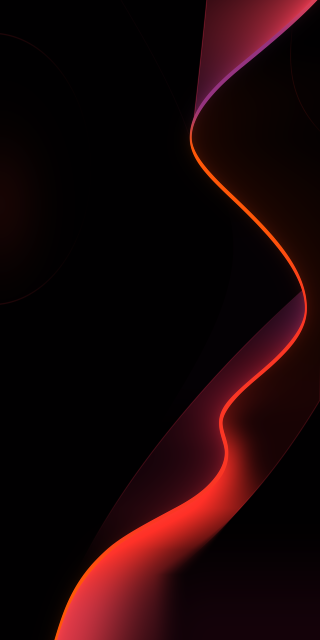
Give the GLSL for this background, as a Shadertoy shader.

```glsl
// Glowing red and violet ribbon winding down a near-black backdrop with faint arcs.

const vec3 EMBER = vec3(0.94, 0.18, 0.14);
const vec3 ROSE = vec3(0.74, 0.19, 0.24);
const vec3 ORANGE = vec3(1.00, 0.34, 0.03);
const vec3 VIOLET = vec3(0.58, 0.20, 0.50);
const vec3 WINE = vec3(0.34, 0.06, 0.10);
const vec3 PLUM = vec3(0.24, 0.08, 0.18);

// Knots hold (height, x, slope); the result is (x, slope) of the cubic between two.
vec2 cubic(float y, vec3 a, vec3 b) {
    float h = b.x - a.x;
    float t = clamp((y - a.x) / h, 0.0, 1.0);
    float c = a.z * h, d = b.z * h, e = b.y - a.y;
    float k2 = 3.0 * e - 2.0 * c - d, k3 = c + d - 2.0 * e;
    return vec2(a.y + t * (c + t * (k2 + t * k3)),
                (c + t * (2.0 * k2 + 3.0 * t * k3)) / h);
}

// Main ribbon edge from the bottom to the top.
vec2 spine(float y) {
    const int COUNT = 11;
    vec3 knots[COUNT] = vec3[COUNT](
        vec3(0.0, 0.087, 0.3), vec3(0.141, 0.171, 1.15), vec3(0.206, 0.279, 1.85),
        vec3(0.293, 0.354, 0.0), vec3(0.339, 0.345, 0.0), vec3(0.427, 0.419, 1.13),
        vec3(0.518, 0.478, 0.0), vec3(0.688, 0.367, -1.05), vec3(0.785, 0.298, 0.0),
        vec3(0.896, 0.375, 1.22), vec3(1.0, 0.492, 0.95));
    vec2 hit = vec2(0.0);
    for (int i = 0; i < COUNT - 1; i++) {
        if (y >= knots[i].x) hit = cubic(y, knots[i], knots[i + 1]);
    }
    return hit;
}

// Signed distance to a curve; positive on its right.
float offsetFrom(vec2 p, vec2 curve) {
    return (p.x - curve.x) / sqrt(1.0 + curve.y * curve.y);
}

float stroke(float d, float halfWidth, float px) {
    return 1.0 - smoothstep(halfWidth - 0.6 * px, halfWidth + 0.6 * px, abs(d));
}

float cover(float d, float px) {
    return smoothstep(-0.6 * px, 0.6 * px, d);
}

// Soft window that opens around lo and closes around hi.
float window(float v, float lo, float hi, float soft) {
    return smoothstep(lo - soft, lo + soft, v) * (1.0 - smoothstep(hi - soft, hi + soft, v));
}

float bell(float d, float width) {
    return exp(-d * d / (width * width));
}

vec3 strokeColour(float y) {
    vec3 c = mix(ORANGE, EMBER + vec3(0.04, 0.03, 0.0), smoothstep(0.08, 0.2, y));
    c = mix(c, ORANGE, smoothstep(0.5, 0.66, y));
    c = mix(c, VIOLET, smoothstep(0.76, 0.84, y));
    return mix(c, vec3(0.85, 0.25, 0.34), smoothstep(0.93, 1.0, y));
}

void mainImage(out vec4 fragColor, in vec2 fragCoord) {
    vec2 p = fragCoord / iResolution.xy * vec2(0.5, 1.0);
    float px = 1.0 / iResolution.y;

    // Signed distances to the ribbon and its thin side edges
    vec2 curve = spine(p.y);
    float d = offsetFrom(p, curve);
    float right = cover(d, px);
    float left = 1.0 - right;
    float topEdge = offsetFrom(p, cubic(p.y, vec3(0.79, 0.3, 0.12), vec3(1.0, 0.323, 0.1)));
    float veilEdge = offsetFrom(p, cubic(p.y, vec3(0.102, 0.117, 0.5), vec3(0.551, 0.477, 1.1)));
    float lowEdge = offsetFrom(p, cubic(p.y, vec3(0.102, 0.267, 1.2), vec3(0.375, 0.5, 0.6)));
    float cornerEdge = offsetFrom(p, cubic(p.y, vec3(0.79, 0.505, -1.0), vec3(0.96, 0.457, 0.1)));
    float shadeEdge = offsetFrom(p, cubic(p.y, vec3(0.33, 0.245, 0.6), vec3(0.69, 0.35, -0.4)));
    float farEdge = offsetFrom(p, cubic(p.y, vec3(0.79, 0.295, -0.35), vec3(1.0, 0.189, -0.6)));

    // Backdrop and the dim disc at the left
    vec3 col = vec3(0.004, 0.0, 0.002);
    col += vec3(0.075, 0.008, 0.035) * smoothstep(0.2, 0.0, p.y) * smoothstep(0.12, 0.34, p.x);
    vec2 disc = (p - vec2(-0.013, 0.736)) / vec2(0.155, 0.212);
    float ring = (length(disc) - 1.0) * 0.17;
    col += vec3(0.12, 0.02, 0.03) * stroke(ring, 0.0008, px) * smoothstep(0.155, 0.0, p.x);
    col += vec3(0.085, 0.018, 0.012) * cover(-ring, px) * bell(length((p - vec2(0.0, 0.68)) / vec2(0.6, 1.0)), 0.1);
    col += vec3(0.03, 0.006, 0.014) * stroke(farEdge, 0.0007, px) * step(0.79, p.y);
    col += vec3(0.012, 0.002, 0.012) * left * cover(shadeEdge, px) * window(p.y, 0.36, 0.66, 0.04);

    // Brown haze to the right of the spine
    float haze = right * window(p.y, 0.4, 0.86, 0.08) * exp(-max(d, 0.0) / 0.1);
    col += vec3(0.125, 0.027, 0.004) * haze;
    col += vec3(0.1, 0.015, 0.015) * stroke(cornerEdge, 0.0007, px) * window(p.y, 0.8, 0.94, 0.03);

    // Upper fold
    float fold = left * cover(topEdge, px) * step(0.785, p.y);
    vec3 foldTint = mix(PLUM, ROSE, smoothstep(0.84, 1.0, p.y));
    col += fold * (foldTint * exp(d / mix(0.04, 0.075, smoothstep(0.82, 1.0, p.y))) + vec3(0.07, 0.01, 0.03));
    col += WINE * 0.7 * stroke(topEdge, 0.0008, px) * step(0.79, p.y) * left;

    // Dark veil left of the middle bends
    float veil = left * cover(veilEdge, px) * window(p.y, 0.2, 0.56, 0.1) * step(p.y, 0.56);
    vec3 veilTint = mix(WINE, PLUM * 1.25, smoothstep(0.43, 0.52, p.y));
    col += veil * (veilTint * exp(d / 0.048) + vec3(0.06, 0.008, 0.03));
    col += WINE * 0.55 * stroke(veilEdge, 0.0008, px) * left * window(p.y, 0.2, 0.5, 0.07);

    // Bright lower ribbon
    float lower = right * cover(-lowEdge, mix(20.0 * px, px, smoothstep(0.1, 0.2, p.y)));
    float spread = mix(0.032, 0.115, smoothstep(0.3, 0.0, p.y));
    float power = smoothstep(0.42, 0.19, p.y);
    vec3 body = mix(ROSE * 1.15, EMBER, smoothstep(0.03, 0.17, p.y));
    col += lower * power * body * bell(d, spread);
    col += right * cover(-lowEdge, px) * vec3(0.09, 0.012, 0.015) * window(p.y, 0.15, 0.42, 0.06);
    col += WINE * 0.5 * stroke(lowEdge, 0.0008, px) * right * window(p.y, 0.17, 0.4, 0.04);

    // Luminous rim
    float halfWidth = 0.0016 + 0.0014 * smoothstep(0.0, 0.9, abs(curve.y));
    halfWidth += 0.0012 * window(p.y, 0.25, 0.37, 0.03);
    vec3 rim = strokeColour(p.y);
    col += rim * 0.12 * exp(-abs(d) / 0.009);
    col = mix(col, rim, stroke(d, halfWidth, px));

    fragColor = vec4(clamp(col, 0.0, 1.0), 1.0);
}
```
